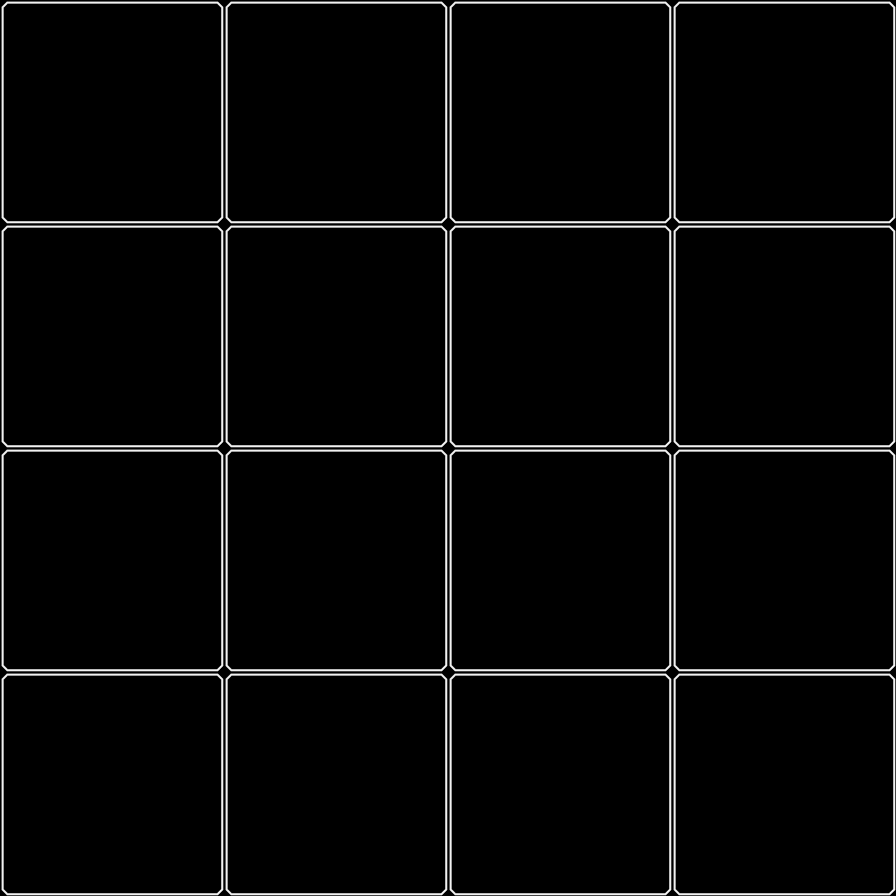
A Shadertoy shader for this pattern:

```glsl
// Four by four grid of black tiles, each outlined by a thin pale square with cut corners.
// A chamfered box distance is repeated with fract, and its contour is drawn
// with an edge one pixel soft; whole repeats make the canvas tile.

// Distance to a centred square whose corners are cut diagonally
float chamferedSquare(vec2 p, float halfSide, float cut)
{
    vec2 q = abs(p) - halfSide;
    return max(max(q.x, q.y), (q.x + q.y + cut) * sqrt(0.5));
}

void mainImage(out vec4 fragColor, in vec2 fragCoord)
{
    vec2 cell = fract(4.0 * fragCoord / iResolution.xy);
    float pixel = 4.0 / min(iResolution.x, iResolution.y);

    // Outline sits slightly right of and below the cell centre
    vec2 tileCenter = vec2(0.50195, 0.49805);
    float edge = abs(chamferedSquare(cell - tileCenter, 0.49023, 0.021));
    float outline = clamp(0.5 + (0.0046 - edge) / pixel, 0.0, 1.0);

    fragColor = vec4(vec3(0.95 * outline), 1.0);
}
```
